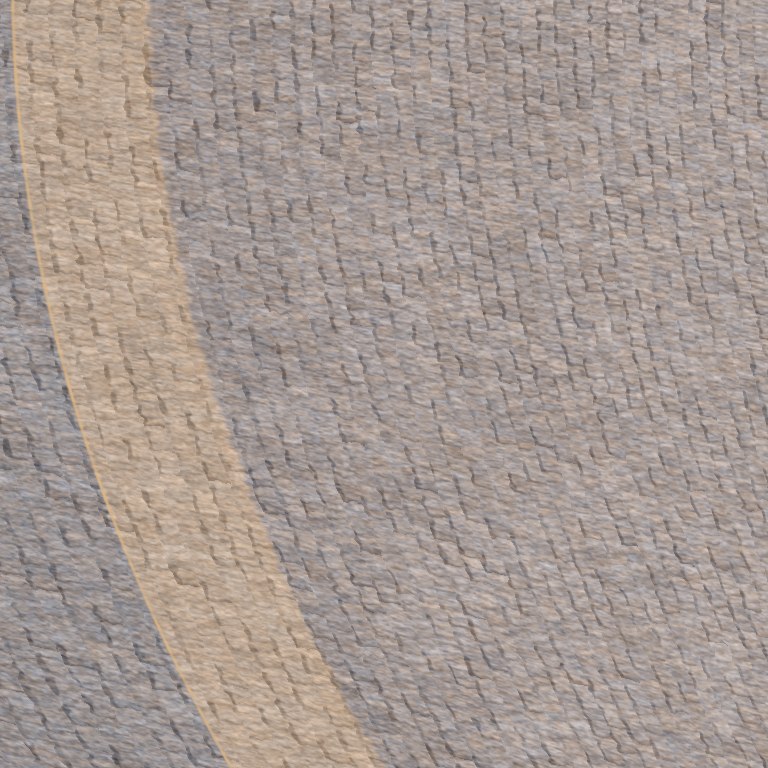
This texture is drawn by a WebGL 2 fragment shader. Its source:

```glsl
#version 300 es
precision highp float;
uniform vec2 u_resolution;
out vec4 fragColor;

const vec3 GREY_WOOL = vec3(0.642, 0.596, 0.578);
const vec3 TAN_WOOL = vec3(0.722, 0.641, 0.570);
const vec3 GOLD_THREAD = vec3(0.860, 0.710, 0.520);
const vec3 WARM_SHIFT = vec3(0.020, 0.001, -0.019);

float hash(vec2 p) {
    return fract(sin(dot(p, vec2(127.1, 311.7))) * 43758.5453);
}

float noise(vec2 p) {
    vec2 i = floor(p);
    vec2 f = fract(p);
    f = f * f * (3.0 - 2.0 * f);
    return mix(mix(hash(i), hash(i + vec2(1.0, 0.0)), f.x),
               mix(hash(i + vec2(0.0, 1.0)), hash(i + vec2(1.0, 1.0)), f.x), f.y);
}

// Cubic curve running down the canvas, t = 0 at the top
float curve(vec4 k, float t) {
    return k.x + t * (k.y + t * (k.z + t * k.w));
}

// Coordinates that follow the bent columns and the sloping rows
vec2 weaveSpace(vec2 p) {
    float t = 1.0 - p.y;
    float bend = curve(vec4(0.0, 0.022, 0.262, 0.013), t);
    float u = p.x - bend * (1.0 - 0.15 * p.x);
    float v = p.y + p.x * (0.10 + 0.06 * t);
    return vec2(u, v + 0.003 * sin(p.x * 9.0 + p.y * 5.0));
}

// Staggered bundles of strands: x = brightness offset, y = warm tint
vec2 weave(vec2 w) {
    vec2 wobble = vec2(noise(w * 130.0), noise(w * 130.0 + 37.0)) - 0.5;
    vec2 q = vec2(w.x * (31.0 + 9.0 * w.x), w.y * 33.0) + wobble * vec2(0.24, 0.16);
    float column = floor(q.x);
    q.y += 0.5 * mod(column, 2.0);
    vec2 cell = vec2(column, floor(q.y));
    vec2 f = fract(q);

    // Short dark gaps beside bundles and thin ones below
    float depth = smoothstep(0.05, 0.75, hash(cell + 11.0));
    float side = 1.0 - smoothstep(0.03, 0.17, abs(f.x - 0.10));
    side *= smoothstep(0.0, 0.15, f.y) * (1.0 - smoothstep(0.70, 0.95, f.y));
    float under = 1.0 - smoothstep(0.05, 0.18, f.y);

    // Rounded strands within the bundle
    float lane = f.y * 3.0;
    vec2 strand = vec2(column, cell.y * 3.0 + floor(lane));
    float ridge = sin(3.14159 * fract(lane)) - 0.64;

    float tone = 0.065 * ridge + 0.065 * (hash(strand) - 0.5);
    tone += 0.030 * (hash(cell) - 0.5);
    tone += 0.024 - 0.150 * side * depth - 0.070 * under * depth;
    float warm = 1.3 * (hash(strand + 23.0) - 0.5) + 0.6 * ridge;
    return vec2(tone, warm - 0.5 * side);
}

// Short fibres stretched along the rows, from strand size to single hairs
float fibres(vec2 w) {
    float strand = noise(w * vec2(85.0, 230.0)) - 0.5;
    float fine = noise(w * vec2(150.0, 390.0) + 9.0) - 0.5;
    float hair = noise(w * vec2(270.0, 520.0) + 31.0) - 0.5;
    return 0.085 * strand + 0.120 * fine + 0.090 * hair;
}

// Soft worn patches and broad light
float shade(vec2 p) {
    float patches = noise(p * vec2(6.0, 9.0)) + 0.8 * noise(p * vec2(15.0, 22.0)) - 0.9;
    float light = 0.016 * smoothstep(0.25, 0.85, p.x) - 0.008;
    return light + 0.026 * patches;
}

void main() {
    vec2 p = gl_FragCoord.xy / u_resolution;
    float t = 1.0 - p.y;
    float soft = 0.0012 + 0.7 / u_resolution.x;
    vec2 w = weaveSpace(p);

    // Curved tan border with a frayed right edge
    float ragged = 0.009 * (noise(w * vec2(30.0, 150.0)) - 0.5);
    float leftGap = p.x - curve(vec4(0.0156, 0.015, 0.252, 0.0177), t);
    float rightGap = curve(vec4(0.193, 0.029, 0.271, 0.008), t) - p.x + ragged;
    float outside = 1.0 - smoothstep(-soft, soft, leftGap);
    float band = (1.0 - outside) * smoothstep(-2.0 * soft, 2.5 * soft, rightGap);

    // Cooler, darker wool outside and beside the border
    vec3 grey = GREY_WOOL - outside * vec3(0.042, 0.026, 0.012);
    float besideBorder = exp(-max(-rightGap, 0.0) * 9.0) * (1.0 - outside);
    grey -= besideBorder * vec3(0.036, 0.028, 0.020);
    vec3 color = mix(grey, TAN_WOOL, band);

    // Threads and light
    vec2 thread = weave(w);
    color += thread.x * mix(1.0, 0.9, band) + fibres(w) * mix(1.0, 0.85, band) + shade(p);
    float tint = thread.y + 2.2 * (noise(w * vec2(110.0, 230.0) + 51.0) - 0.5);
    color += WARM_SHIFT * tint * mix(1.0, 0.6, band);

    // Thin broken gold seam on the left, faint warm rim on the right
    float seam = 1.0 - smoothstep(0.0004, 0.0016 + soft, abs(leftGap - 0.001));
    float seamLight = 0.40 + 0.55 * noise(vec2(p.y * 110.0, 3.0));
    color = mix(color, GOLD_THREAD, seam * seamLight);
    color += WARM_SHIFT * band * exp(-max(rightGap, 0.0) * 70.0);

    fragColor = vec4(clamp(color, 0.0, 1.0), 1.0);
}
```
